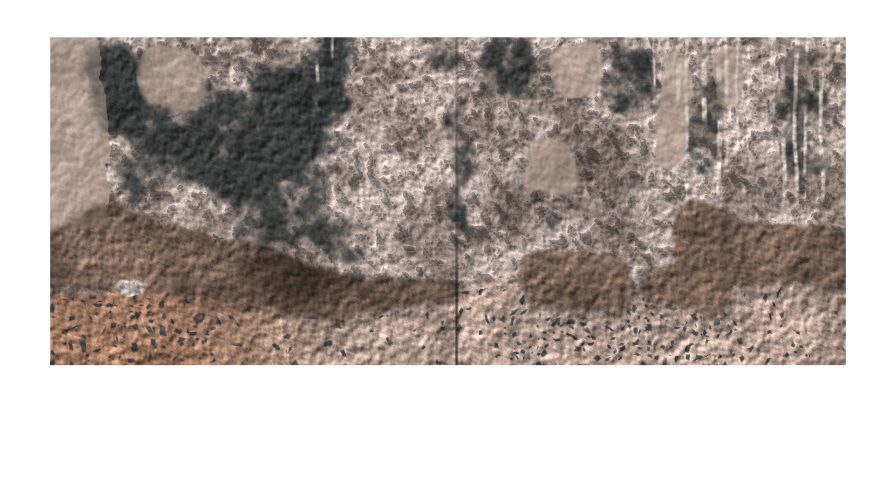
A Shadertoy shader for this texture:

```glsl
// A weathered concrete wall on a white page: soot, bare plaster, a mud band,
// pale drips and a footing studded with slate chips. Soft ellipses and
// strokes place the parts; warped value noise gives them edges and relief.

const vec2 WALL_ORIGIN = vec2(.0995, .2755), WALL_SIZE = vec2(2.427, 1);
const float WALL_HEIGHT = .6505;

float hash(vec2 p) {
    vec3 a = fract(p.xyx * .1031);
    a += dot(a, a.yzx + 33.33);
    return fract((a.x + a.y) * a.z);
}

float noise(vec2 p) {
    vec2 i = floor(p), f = fract(p), e = vec2(1, 0);
    f = f * f * (3. - 2. * f);
    return mix(mix(hash(i), hash(i + e), f.x),
               mix(hash(i + e.yx), hash(i + e.xx), f.x), f.y);
}

float fbm(vec2 p) {
    float sum = 0., amp = .5;
    for (int i = 0; i < 5; i++) {
        sum += amp * noise(p);
        p = mat2(1.6, 1.2, -1.2, 1.6) * p + 17.;
        amp *= .5;
    }
    return sum;
}

// Coverage of a distance with an edge of half-width w
float fill(float d, float w) { return clamp(.5 - .5 * d / w, 0., 1.); }

// Soft ellipse: 1 at the centre, fading past the radius
float blot(vec2 p, float x, float y, float rx, float ry) {
    vec2 d = (p - vec2(x, y)) / vec2(rx, ry);
    d *= d;
    return exp(-dot(d, d) - .35 * (d.x + d.y));
}

// Distance to a stroke whose radius runs from ra to rb
float stroke(vec2 p, vec2 a, vec2 b, float ra, float rb) {
    vec2 ab = b - a;
    float t = clamp(dot(p - a, ab) / dot(ab, ab), 0., 1.);
    return length(p - a - ab * t) - mix(ra, rb, t);
}

float soot(vec2 p) {
    float left = blot(p, .2, .85, .1, .14) + .85 * blot(p, .36, .66, .2, .15)
        + blot(p, .68, .7, .25, .25) + .7 * blot(p, .82, .9, .12, .12)
        + .6 * blot(p, .78, .36, .22, .14);
    float right = blot(p, 1.395, .88, .1, .11) + .8 * blot(p, 1.77, .89, .1, .15)
        + .65 * blot(p, 1.25, .58, .045, .28) + .6 * blot(p, 1.2, .94, .07, .08)
        + .4 * blot(p, 1.57, .46, .1, .09) + .65 * blot(p, 1.99, .75, .06, .22)
        + .7 * blot(p, 2.28, .74, .13, .27);
    return min(left + right, 1.);
}

float plaster(vec2 p) {
    float strip = fill(p.x - .17, .01) * fill(.42 - p.y, .02);
    return min(strip + blot(p, .38, .88, .13, .11) + blot(p, 1.52, .6, .1, .11)
        + blot(p, 1.6, .9, .09, .1) + blot(p, 1.9, .78, .05, .22)
        + blot(p, 2.06, .88, .06, .13), 1.);
}

float mudDistance(vec2 p) {
    vec2 bend = vec2(.22, .37), low = vec2(.85, .215), shelf = vec2(2, .26);
    float left = min(stroke(p, vec2(-.05, .34), bend, .07, .11), stroke(p, bend, low, .11, .065));
    left = min(left, stroke(p, low, vec2(1.22, .24), .065, .03));
    float right = min(stroke(p, vec2(1.51, .27), vec2(1.69, .26), .085, .078),
                      stroke(p, vec2(1.86, .25), shelf, .06, .08));
    right = min(right, stroke(p, vec2(2, .43), shelf, .09, .1));
    return min(min(left, right), stroke(p, vec2(2.15, .33), vec2(2.45, .31), .1, .08));
}

// One angular chip per cell of a jittered grid
float chips(vec2 p, float scale, float density, float px) {
    vec2 g = p * scale, cell = floor(g);
    vec2 d = fract(g) - .5 - .35 * (vec2(hash(cell + 3.), hash(cell + 71.)) - .5);
    float turn = 6.28 * hash(cell + 19.), c = cos(turn), s = sin(turn);
    d = mat2(c, s, -s, c) * d;
    float shape = max(abs(d.x) * .8 + abs(d.y) * .7, abs(d.y + .4 * d.x) * 1.4);
    return fill(shape - mix(.13, .31, hash(cell + 47.)), px * scale) * step(hash(cell + 5.), density);
}

float drip(vec2 p, float x, float bottom, float width, float px) {
    float bend = .014 * (noise(vec2(p.y * 7., x * 90.)) - .5);
    float worn = smoothstep(.25, .5, noise(vec2(x * 60., p.y * 18.)));
    return fill(abs(p.x - x - bend) - width, px) * smoothstep(bottom, bottom + .06, p.y) * worn;
}

vec3 wallColour(vec2 p, float px) {
    vec2 q = p + .09 * (vec2(fbm(p * 8.), fbm(p * 8. + 40.)) - .5);
    float grain = fbm(p * 48.), cloud = fbm(p * 10. + 9.);
    float relief = grain - fbm(p * 48. + vec2(-.35, .45));
    // Pitted concrete and smoother plaster
    float bare = smoothstep(.4, .58, plaster(q));
    vec3 col = mix(vec3(.56, .5, .47), vec3(.78, .71, .68), smoothstep(.3, .62, cloud));
    col *= 1. - .16 * blot(q, 1.58, .55, .32, .25);
    col *= 1. - .42 * smoothstep(.54, .68, grain);
    col = mix(col, vec3(.68, .6, .55) * (.86 + .28 * cloud), .85 * bare);
    // Footing, rusty at the left
    float footing = fill(q.y - .24, .02), mud = mudDistance(q);
    vec3 stone = mix(vec3(.62, .47, .38), vec3(.7, .61, .56), smoothstep(.3, 1., q.x));
    col = mix(col, stone * (.72 + .55 * cloud), footing);
    // Soot with a broken edge
    float stain = soot(q) + 1.1 * (fbm(p * 15.) - .5) + .5 * (grain - .5);
    col = mix(col, vec3(.17, .19, .19) + .16 * (grain - .5), smoothstep(.3, .85, stain) * (.9 - .45 * bare));
    // Mud, its shadow and a lime splash
    col *= 1. - .4 * exp(-45. * max(mud, 0.)) * fill(p.y - .27, .05);
    vec3 earth = vec3(.43, .35, .3) * (.65 + .7 * cloud) * (1. - .4 * blot(q, .8, .3, .25, .12));
    col = mix(col, earth, .93 * fill(mud, .008));
    col = mix(col, vec3(.8, .77, .75), .8 * smoothstep(.35, .7, blot(q, .27, .25, .05, .025)));
    // Slate chips
    float density = .12 + .5 * (blot(p, .25, .09, .33, .13) + blot(p, 1.7, .1, .45, .14));
    float slate = max(chips(q, 24., density, px), chips(q + .37, 37., density * .7, px));
    col = mix(col, vec3(.21, .24, .26), .9 * slate * footing * smoothstep(0., .015, mud));
    // Pale drips
    float paint = max(drip(p, .81, .77, .005, px), drip(p, .86, .92, .004, px));
    for (float k = 0.; k < 14.; k++) {
        float r = hash(vec2(k, 8)), bottom = mix(.36, .82, hash(vec2(k, 23)));
        paint = max(paint, drip(p, 1.84 + .041 * (k + r), bottom, mix(.003, .008, r), px));
    }
    col = mix(col, vec3(.82, .77, .74), .8 * paint);
    // Vertical joint and raking light
    col *= 1. - fill(abs(p.x - 1.24) - .004, px) * mix(.25, .6, fill(p.y - .3, .1));
    return clamp(col * (1. + relief * mix(1.3, .5, bare)), 0., 1.);
}

void mainImage(out vec4 fragColor, in vec2 fragCoord) {
    float px = 1. / (WALL_HEIGHT * iResolution.y);
    vec2 p = fragCoord * px - WALL_ORIGIN / WALL_HEIGHT, margin = min(p, WALL_SIZE - p);
    float inside = fill(-min(margin.x, margin.y), .5 * px);
    fragColor = vec4(mix(vec3(1), wallColour(p, px), inside), 1);
}
```
